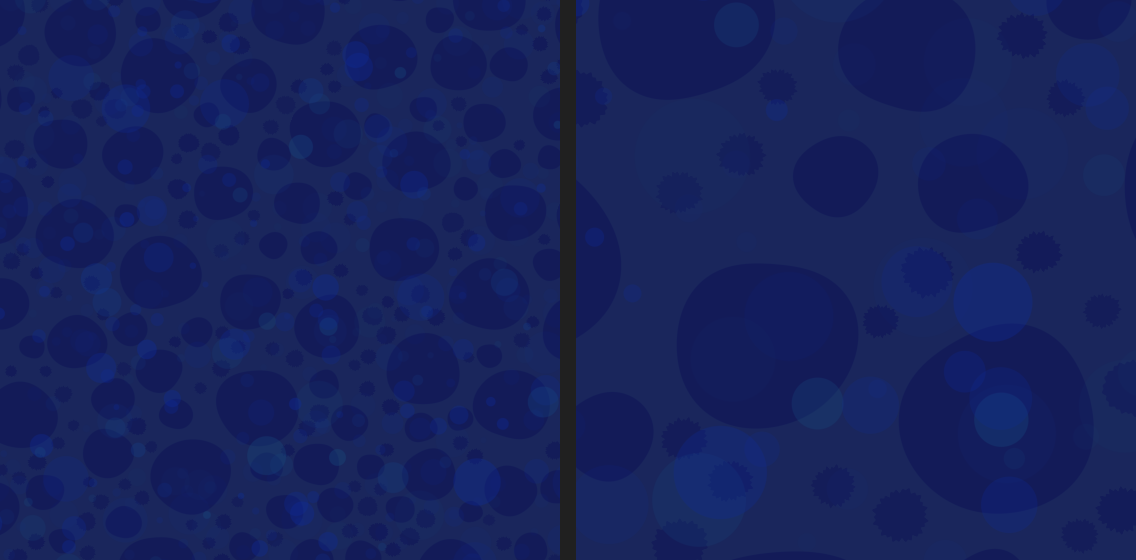
Left, the full canvas; right, a detail of the centre.
This pattern is drawn by a WebGL 1 fragment shader. Its source:

```glsl
precision highp float;

uniform vec2 u_resolution;

const vec3 BASE = vec3(0.100, 0.150, 0.360);
const vec3 BLOB = vec3(0.073, 0.104, 0.347);
const vec3 GLOW_BLUE = vec3(0.050, 0.170, 0.620);
const vec3 GLOW_TEAL = vec3(0.090, 0.300, 0.500);

// Layers: cell size, smallest radius, largest radius, share of filled cells
const vec4 LARGE = vec4(0.167, 0.047, 0.076, 0.82);
const vec4 MEDIUM = vec4(0.090, 0.021, 0.044, 1.00);
const vec4 SMALL = vec4(0.045, 0.010, 0.020, 0.95);
const vec4 GLOW_WIDE = vec4(0.130, 0.024, 0.045, 0.45);
const vec4 GLOW_MID = vec4(0.080, 0.012, 0.028, 0.50);
const vec4 GLOW_TINY = vec4(0.045, 0.005, 0.014, 0.45);

const float GAP = 0.004;          // free space kept between blobs
const float BRISTLE = 0.11;       // roughness of the small rims
const float GLOW_MIN = 0.05;
const float GLOW_MAX = 0.36;

float hash(vec2 p) {
  vec3 q = fract(p.xyx * vec3(0.1031, 0.1030, 0.0973));
  q += dot(q, q.yzx + 33.33);
  return fract((q.x + q.y) * q.z);
}

mat2 turn(float angle) {
  float c = cos(angle), s = sin(angle);
  return mat2(c, s, -s, c);
}

// Circle (centre, radius) inside the cell that holds p; rows slide at random.
// A negative radius marks an empty cell.
vec3 circleAt(vec2 p, vec2 step2, vec4 layer, float seed) {
  mat2 tilt = turn(seed);
  vec2 q = tilt * p / layer.x + step2 + 20.0;
  float row = floor(q.y);
  float slide = hash(vec2(row, seed * 17.0));
  vec2 id = vec2(floor(q.x - slide), row);
  vec2 key = id + seed * 41.0;
  float radius = mix(layer.y, layer.z, hash(key + 3.7));
  vec2 jitter = vec2(hash(key + 11.3), hash(key + 27.9)) * 2.0 - 1.0;
  vec2 centre = (id + vec2(slide, 0.0) - 19.5) * layer.x;
  centre += jitter * (0.5 * layer.x - radius);
  if (hash(key + 53.1) > layer.w) radius = -1.0;
  return vec3(centre * tilt, radius);
}

// Shrink a circle to the free space, or drop it when too little is left
vec3 fit(vec3 c, float space, float smallest) {
  float radius = min(c.z, space - GAP);
  return vec3(c.xy, radius < smallest ? -1.0 : radius);
}

float spaceToLarge(vec2 p) {
  float space = 1.0;
  for (int j = -1; j <= 1; j++)
    for (int i = -1; i <= 1; i++) {
      vec3 c = circleAt(p, vec2(i, j), LARGE, 0.35);
      space = min(space, distance(p, c.xy) - c.z);
    }
  return space;
}

vec3 mediumAt(vec2 p, vec2 step2) {
  vec3 c = circleAt(p, step2, MEDIUM, 1.1);
  return fit(c, spaceToLarge(c.xy), MEDIUM.y);
}

vec3 smallAt(vec2 p) {
  vec3 c = circleAt(p, vec2(0.0), SMALL, 2.3);
  float space = spaceToLarge(c.xy);
  for (int j = -1; j <= 1; j++)
    for (int i = -1; i <= 1; i++) {
      vec3 m = mediumAt(c.xy, vec2(i, j));
      space = min(space, distance(c.xy, m.xy) - m.z);
    }
  return fit(c, space, SMALL.y);
}

// Rounded, uneven blob; small ones get a bristly rim
float blobMask(vec2 p, vec3 c, float edge) {
  vec2 d = p - c.xy;
  float a = atan(d.y, d.x + 1e-6);
  float phase = 6.2832 * hash(c.xy * 310.0 + 50.0);
  float rim = 0.94 + 0.035 * cos(2.0 * a) + 0.025 * sin(2.0 * a + phase)
    + 0.028 * sin(3.0 * a + phase * 2.0) + 0.014 * sin(4.0 * a - phase * 3.0);
  float rough = 1.0 - smoothstep(0.014, 0.023, c.z);
  rim += BRISTLE * rough * sin(19.0 * a + phase) * sin(7.0 * a + phase * 4.0);
  return 1.0 - smoothstep(-edge, edge, length(d) - c.z * rim);
}

// Translucent disc with its own tint and strength
vec3 addGlow(vec3 color, vec2 p, vec4 layer, float seed, float edge) {
  vec3 c = circleAt(p, vec2(0.0), layer, seed);
  vec2 key = c.xy * 270.0 + 70.0;
  float strength = mix(GLOW_MIN, GLOW_MAX, pow(hash(key), 2.5));
  vec3 tint = mix(GLOW_BLUE, GLOW_TEAL, smoothstep(0.5, 1.0, hash(key + 9.0)));
  float disc = 1.0 - smoothstep(-edge, edge, distance(p, c.xy) - c.z);
  return mix(color, tint, disc * strength);
}

void main() {
  float size = min(u_resolution.x, u_resolution.y);
  vec2 p = gl_FragCoord.xy / size;
  float edge = 0.8 / size;

  // Dark blobs
  vec3 tiny = smallAt(p);
  float faint = mix(0.6, 1.0, sqrt(hash(tiny.xy * 190.0 + 30.0)));
  float dark = blobMask(p, circleAt(p, vec2(0.0), LARGE, 0.35), edge);
  dark = max(dark, blobMask(p, mediumAt(p, vec2(0.0)), edge));
  dark = max(dark, faint * blobMask(p, tiny, edge));
  vec3 color = mix(BASE, BLOB, dark);

  // Overlapping glows
  color = addGlow(color, p, GLOW_WIDE, 0.8, edge);
  color = addGlow(color, p, GLOW_MID, 1.7, edge);
  color = addGlow(color, p, GLOW_MID, 2.9, edge);
  color = addGlow(color, p, GLOW_TINY, 3.6, edge);
  gl_FragColor = vec4(color, 1.0);
}
```
